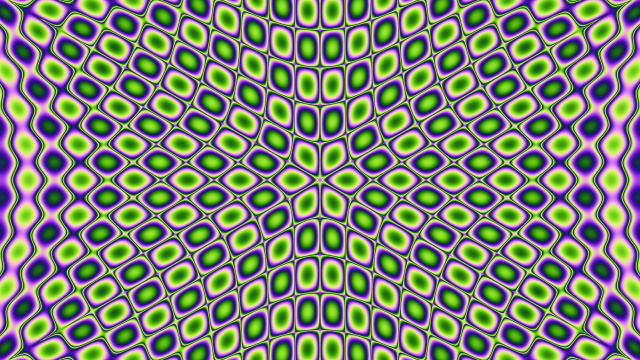
A Shadertoy shader for this pattern:

```glsl
const float TAU = 6.2831853;

// Cyclic ramp: lime, dark green, navy, purple, lavender, cream
vec3 palette(float t) {
    vec3 peak = vec3(0.77, 0.91, 0.62);
    return vec3(0.50, 0.50, 0.48) + vec3(0.44, 0.44, 0.45) * cos(TAU * (t - peak));
}

// Six wedges, each widened from 60 to 90 degrees to hold a square lattice
vec2 foldWedge(vec2 p) {
    float sector = TAU / 6.0;
    float angle = mod(atan(p.y, p.x) + 0.5 * sector, sector) - 0.5 * sector;
    return length(p) * vec2(cos(1.5 * angle), sin(1.5 * angle));
}

// Checkered wave whose cells begin to join into columns far from the center
float latticeWave(vec2 q) {
    float crossWave = 1.0 - 0.73 * smoothstep(0.44, 0.95, q.x);
    vec2 wave = cos(TAU * q / 0.1473);
    return 0.5 * (crossWave * wave.y - wave.x);
}

vec3 shade(vec2 p) {
    float wave = latticeWave(foldWedge(p));
    // A softened low power crowds the color bands along the cell borders
    float steep = wave * pow(wave * wave + 0.0008, -0.31);
    float drift = 0.06 * smoothstep(0.4, 0.9, length(p));
    return palette(1.585 + drift + 1.61 * steep);
}

void mainImage(out vec4 fragColor, in vec2 fragCoord) {
    const int SAMPLES = 3;
    vec3 color = vec3(0.0);

    // Average a small grid of samples to smooth the thin bands
    for (int j = 0; j < SAMPLES; j++) {
        for (int i = 0; i < SAMPLES; i++) {
            vec2 offset = (vec2(i, j) + 0.5) / float(SAMPLES) - 0.5;
            vec2 p = (fragCoord + offset - 0.5 * iResolution.xy) / iResolution.y;
            color += shade(p);
        }
    }
    fragColor = vec4(color / float(SAMPLES * SAMPLES), 1.0);
}
```
